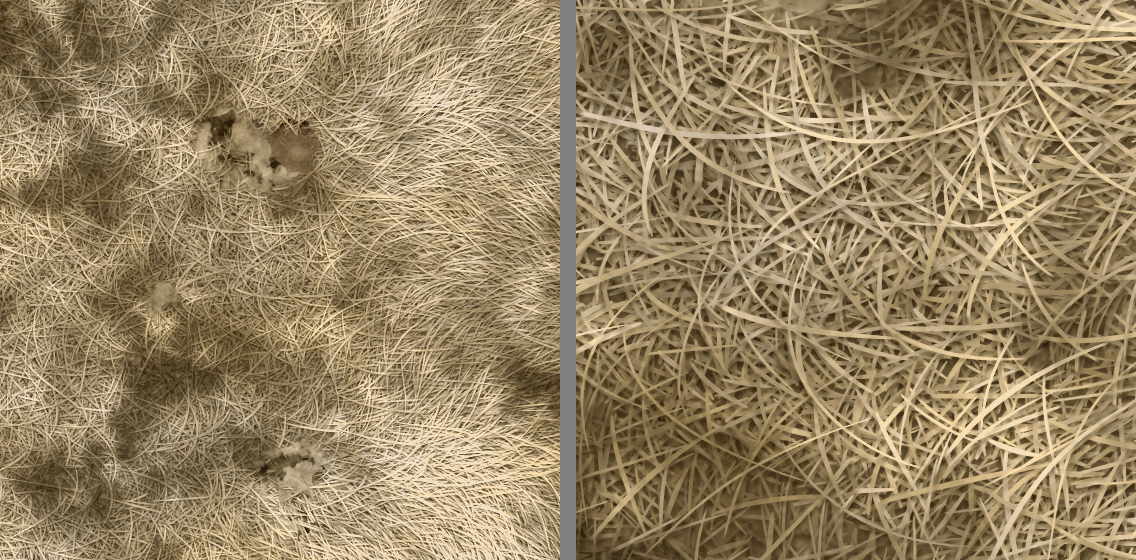
Left: the whole. Right: its middle third, enlarged.
Give the GLSL for this texture, as a WebGL 1 fragment shader.

```glsl
precision highp float;
// Dry, matted straw grass over patches of bare soil, in hard sunlight.
uniform vec2 u_resolution;

const vec3 DARK = vec3(0.17, 0.115, 0.045);
const vec3 PALE = vec3(0.87, 0.80, 0.69);
const vec3 GOLD_TINT = vec3(1.02, 0.97, 0.84);
const vec3 GREY_TINT = vec3(0.98, 1.00, 1.07);
const vec3 STONE_TINT = vec3(1.0, 0.94, 0.94);
const int LAYERS = 22;
const float FINE_CELL = 0.018;     // blade spacing in the lowest layer
const float LONG_CELL = 0.105;     // blade spacing in the top layer
const float BLADE_WIDTH = 0.0013;  // half width
const float BEND = 0.22;
const float LOW_LIGHT = 0.60;      // blade brightness, lowest layer
const float TOP_LIGHT = 1.14;      // blade brightness, top layer
const float LIGHT_SPREAD = 0.46;
const float SHADOW = 0.28;
const float PATCHES = 1.1;         // strength of broad light and dark
const float TONE = 0.64;           // lifts the middle tones
const float GRAIN = 0.12;

float hash(vec2 p) {
  return fract(sin(dot(p, vec2(127.1, 311.7))) * 43758.5453);
}

float noise(vec2 p) {
  vec2 i = floor(p), f = fract(p);
  f = f * f * (3.0 - 2.0 * f);
  return mix(mix(hash(i), hash(i + vec2(1.0, 0.0)), f.x),
             mix(hash(i + vec2(0.0, 1.0)), hash(i + 1.0), f.x), f.y);
}

float fbm(vec2 p) {
  float sum = 0.0, amp = 0.53;
  for (int i = 0; i < 4; i++) {
    sum += amp * noise(p);
    p = mat2(1.6, 1.2, -1.2, 1.6) * p + 7.3;
    amp *= 0.5;
  }
  return sum;
}

float blob(vec2 p, vec2 centre, vec2 radius) {
  vec2 q = (p - centre) / radius;
  return exp(-dot(q, q));
}

// Hollows where the grass lies in shade
float shadeMap(vec2 p, float matted) {
  float hollows = blob(p, vec2(0.07, 0.92), vec2(0.14, 0.12))
    + blob(p, vec2(0.27, 0.34), vec2(0.10, 0.04))
    + blob(p, vec2(0.17, 0.14), vec2(0.20, 0.08)) + blob(p, vec2(0.98, 0.31), vec2(0.11, 0.08));
  float mottle = smoothstep(0.50, 0.72, fbm(p * 11.0 + 3.0));
  float ragged = 2.6 * fbm(p * 22.0) - 0.4;
  return clamp(0.9 * hollows * ragged + mottle * mix(0.2, 0.65, matted), 0.0, 1.0);
}

// Clearings with little grass
float bareMap(vec2 p) {
  float clearings = blob(p, vec2(0.45, 0.74), vec2(0.11, 0.09))
    + blob(p, vec2(0.28, 0.46), vec2(0.04, 0.05)) + blob(p, vec2(0.51, 0.14), vec2(0.07, 0.11));
  return smoothstep(0.30, 0.60, clearings * (2.4 * fbm(p * 18.0 + 9.0) - 0.3));
}

// Paints one layer of blades; paint holds brightness and greyness
vec2 bladeLayer(vec2 paint, vec2 p, float id, float flow, float spread, float shade, float keep) {
  float height = id / float(LAYERS - 1);
  float size = mix(FINE_CELL, LONG_CELL, height * height * height);
  vec2 grid = p / size + id * vec2(17.37, 9.71);
  float light = mix(LOW_LIGHT, TOP_LIGHT, height);
  float sun = 1.0 - shade * (0.97 - 0.25 * height);
  for (int n = 0; n < 9; n++) {
    vec2 cell = floor(grid) + vec2(mod(float(n), 3.0), floor(float(n) / 3.0)) - 1.0;
    float r1 = hash(cell), r2 = hash(cell + 31.7), r3 = hash(cell + 73.1);
    vec2 q = (grid - cell - vec2(r1, r2)) * size;
    float angle = flow + (r3 * 2.0 - 1.0) * spread;
    float s = sin(angle), c = cos(angle);
    q = vec2(c * q.x + s * q.y, c * q.y - s * q.x);
    float along = q.x / (size * mix(0.40, 0.95, fract(r2 * 13.0)));
    float across = q.y + (fract(r1 * 17.0) - 0.5) * q.x * q.x / size * BEND;
    float width = BLADE_WIDTH * mix(0.5, 1.35, fract(r3 * 29.0)) * (1.0 - 0.5 * along * along);
    float body = (1.0 - smoothstep(0.9, 1.0, abs(along)))
               * smoothstep(0.0, 0.12, keep - fract(r3 * 7.0));
    float shadow = 1.0 - smoothstep(0.0, 0.0032, abs(across + 0.0025 * sign(c)));
    float cover = clamp((width - abs(across)) * u_resolution.y + 0.5, 0.0, 1.0) * body;
    float value = (light + (fract(r1 * 41.0) - 0.5) * LIGHT_SPREAD) * sun;
    paint.x *= 1.0 - SHADOW * shadow * body;
    paint = mix(paint, vec2(value, fract(r2 * 53.0)), cover);
  }
  return paint;
}

void main() {
  vec2 p = gl_FragCoord.xy / u_resolution.y;
  // Tangled on the left, combed into sweeping tufts on the right
  float matted = 1.0 - smoothstep(0.38, 0.78, p.x + 0.3 * (noise(p * 4.0 + 2.0) - 0.5));
  float flow = 0.1 + 0.6 * cos((p.y - 0.95) * 10.0) + 1.1 * (noise(p * 3.0) - 0.5);
  float spread = mix(0.7, 1.57, matted);
  float shade = shadeMap(p, matted), bare = bareMap(p);
  // Soil and one flat stone
  float crumbs = fbm(p * 55.0);
  float earth = 0.25 + 0.7 * crumbs - 0.5 * smoothstep(0.54, 0.64, fbm(p * 28.0 + 5.0));
  float rim = length((p - vec2(0.525, 0.74)) / vec2(0.042, 0.052)) + 1.3 * (fbm(p * 24.0) - 0.5);
  float stone = 1.0 - smoothstep(0.85, 0.95, rim);
  float slab = 0.12 + 0.4 * crumbs - 0.3 * smoothstep(0.755, 0.775, p.y + 0.06 * (crumbs - 0.5));
  vec2 paint = vec2(mix(mix(0.06 + 0.3 * crumbs, earth, bare), slab, stone), 0.5);
  // Blades, from the ground up
  float keep = 1.12 - 0.5 * shade - 0.8 * max(bare, stone);
  for (int i = 0; i < LAYERS; i++)
    paint = bladeLayer(paint, p, float(i), flow, spread, shade, keep);
  // Broad light, then brightness to straw colour, with golden and grey areas
  float broad = 0.5 * fbm(p * 5.0 + 40.0) + 0.5 * fbm(p * 17.0 + 60.0) - 0.5;
  float lit = paint.x * (1.0 + 2.0 * PATCHES * broad) * mix(1.16, 0.98, matted);
  float value = clamp(pow(max(lit, 0.0), TONE) + GRAIN * (noise(p * 300.0) - 0.5), 0.0, 1.13);
  vec3 colour = mix(DARK, PALE, value);
  colour.b -= 0.12 * value * max(1.0 - value, 0.0);
  float grey = clamp(0.5 * paint.y + 0.9 * fbm(p * 5.0 + 20.0) - 0.2, 0.0, 1.0);
  colour *= mix(GOLD_TINT, GREY_TINT, grey) * mix(vec3(1.0), STONE_TINT, stone);
  gl_FragColor = vec4(colour, 1.0);
}
```
